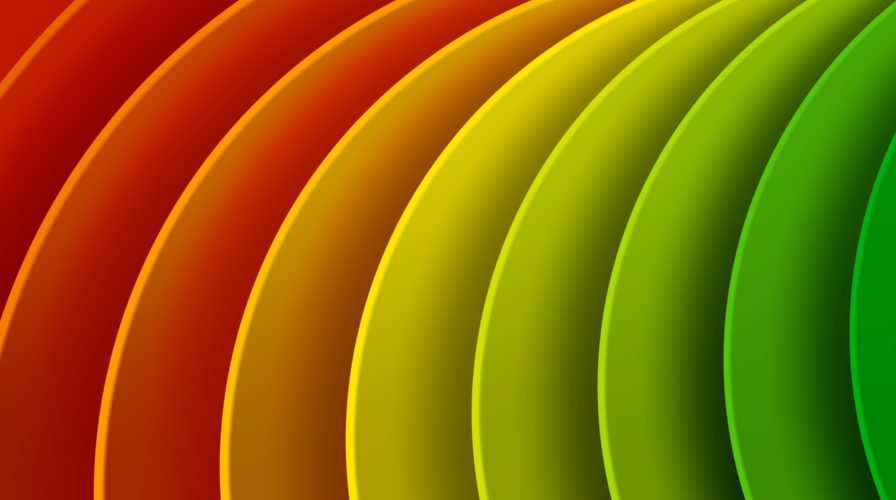
Write a WebGL 1 fragment shader that draws this background.

```glsl
precision highp float;

uniform vec2 u_resolution;

// Signed distance to the curved left edge of a panel, positive inside.
float panelDistance(float n, vec2 p) {
    float k = 8.0 - n;
    float t = k / 8.0;
    float radius = 0.92 + 0.6 * t * t * t * t;
    vec2 leftmost = vec2(1.699 - 0.2519 * k, 0.334 - 0.0537 * k);
    return radius - length(p - leftmost - vec2(radius, 0.0));
}

// Five evenly spaced colour stops over panels 0 to 8.
vec3 ramp(vec3 a, vec3 b, vec3 c, vec3 d, vec3 e, float n) {
    float x = n * 0.5;
    vec3 color = mix(a, b, clamp(x, 0.0, 1.0));
    color = mix(color, c, clamp(x - 1.0, 0.0, 1.0));
    color = mix(color, d, clamp(x - 2.0, 0.0, 1.0));
    return mix(color, e, clamp(x - 3.0, 0.0, 1.0));
}

vec3 rimColor(float n) {
    return ramp(vec3(0.9, 0.38, 0.0), vec3(1.0, 0.6, 0.0), vec3(1.0, 0.9, 0.0),
                vec3(0.65, 0.85, 0.02), vec3(0.0, 0.68, 0.06), n);
}

vec3 sheenColor(float n) {
    return ramp(vec3(0.72, 0.12, 0.0), vec3(0.74, 0.38, 0.0), vec3(0.79, 0.75, 0.01),
                vec3(0.52, 0.68, 0.0), vec3(0.0, 0.54, 0.02), n);
}

vec3 bodyColor(float n) {
    return ramp(vec3(0.67, 0.05, 0.0), vec3(0.77, 0.19, 0.0), vec3(0.77, 0.72, 0.0),
                vec3(0.48, 0.64, 0.0), vec3(0.0, 0.54, 0.02), n);
}

vec3 shadeColor(float n) {
    return ramp(vec3(0.5, 0.0, 0.0), vec3(0.6, 0.06, 0.0), vec3(0.4, 0.37, 0.0),
                vec3(0.06, 0.19, 0.0), vec3(0.0, 0.22, 0.0), n);
}

void main() {
    vec2 p = gl_FragCoord.xy / u_resolution.y;
    float pixel = 1.0 / u_resolution.y;
    vec3 color = vec3(0.74, 0.09, 0.0);

    // Panels overlap from left to right.
    for (int i = 0; i < 9; i++) {
        float n = float(i);
        float d = panelDistance(n, p);
        float across = clamp(d / max(d - panelDistance(n + 1.0, p), 0.001), 0.0, 1.0);

        // Sheen by the rim fades downwards and into the body.
        float sheen = (1.0 - smoothstep(0.12, 0.6, across)) * smoothstep(0.0, 0.65, p.y);
        vec3 panel = mix(bodyColor(n), sheenColor(n), sheen);
        panel *= mix(mix(0.78, 0.95, n / 8.0), 1.05, smoothstep(0.0, 0.8, p.y));

        // Shadow cast by the next panel, softer near the top.
        float shadow = smoothstep(0.3, 1.0, across) * mix(1.0, 0.6, p.y);
        panel = mix(panel, shadeColor(n), shadow);

        // Bright rim, thinner to the right and upwards.
        float width = mix(0.027, 0.016, n / 8.0) * mix(1.0, 0.8, p.y);
        float rim = 1.0 - smoothstep(width * 0.65 - pixel, width + pixel, d);
        panel = mix(panel, rimColor(n), rim);

        color = mix(color, panel, smoothstep(-pixel, pixel, d));
    }

    gl_FragColor = vec4(color, 1.0);
}
```
